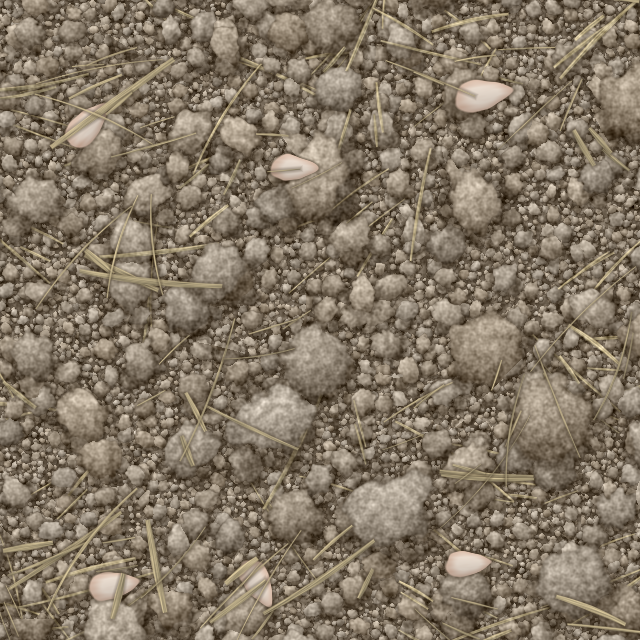
A Shadertoy shader for this texture:

```glsl
#define SOIL_DARK vec3(0.23, 0.18, 0.12)
#define SOIL_RANGE vec3(0.55, 0.55, 0.54)
#define STRAW_COLOR vec3(0.75, 0.69, 0.54)
#define CLOVE_PALE vec3(0.89, 0.84, 0.79)
#define CLOVE_PINK vec3(0.78, 0.65, 0.57)
#define LIGHT_DIR normalize(vec3(-0.2, 0.55, 0.8))
#define CLOD_LAYERS 6
#define FINEST_CELLS 95.0
#define LAYER_RATIO 0.6
#define GRAIN 0.19
#define SHADOW 0.48

vec2 hash2(vec2 p) {
    vec3 q = fract(p.xyx * vec3(0.1031, 0.1030, 0.0973));
    q += dot(q, q.yzx + 33.33);
    return fract((q.xx + q.yz) * q.zy);
}

float gradientNoise(vec2 p) {
    vec2 cell = floor(p), f = fract(p);
    vec2 u = f * f * (3.0 - 2.0 * f);
    vec2 e = vec2(1.0, 0.0);
    float a = dot(hash2(cell) * 2.0 - 1.0, f);
    float b = dot(hash2(cell + e.xy) * 2.0 - 1.0, f - e.xy);
    float c = dot(hash2(cell + e.yx) * 2.0 - 1.0, f - e.yx);
    float d = dot(hash2(cell + e.xx) * 2.0 - 1.0, f - e.xx);
    return mix(mix(a, b, u.x), mix(c, d, u.x), u.y);
}

mat2 rotation(float angle) {
    float c = cos(angle), s = sin(angle);
    return mat2(c, -s, s, c);
}

vec3 soil(float tone) {
    return SOIL_DARK + SOIL_RANGE * tone;
}

// One size class of lumpy clods, painted with shading and contact shadow
void paintClods(inout vec3 color, vec2 p, float cells, float cover) {
    vec2 q = p * cells + cells * 1.37;
    float nearest = 9.0, nearestShadow = 9.0;
    vec3 clod = color;
    for (int y = -1; y <= 1; y++)
    for (int x = -1; x <= 1; x++) {
        vec2 id = floor(q) + vec2(x, y);
        vec2 shape = hash2(id + 71.0), look = hash2(id + 193.0);
        if (shape.x > cover) continue;
        vec2 offset = q - id - 0.5 - (hash2(id + 17.0) - 0.5) * 0.7;
        float radius = mix(0.32, 0.58, shape.y);
        vec2 v = rotation(look.x * 6.283) * offset / radius;
        v.y *= 1.0 + 0.45 * look.y;
        float lumps = 0.5 * gradientNoise(v * 1.6 + id * 7.3) + 0.2 * gradientNoise(v * 3.7 + id * 3.1);
        float d = length(v) + lumps;
        nearestShadow = min(nearestShadow, length(offset / radius + vec2(-0.06, 0.16)) + lumps);
        if (d < nearest) {
            nearest = d;
            vec2 slope = 0.75 * offset / radius + 0.5 * lumps;
            vec3 normal = normalize(vec3(slope, sqrt(max(1.0 - dot(slope, slope), 0.04))));
            float light = max(dot(normal, LIGHT_DIR), 0.0);
            float tone = 0.1 + 0.82 * light + 0.2 * (look.y - 0.5);
            tone *= 1.0 - 0.38 * smoothstep(0.75, 1.0, d);
            clod = soil(tone) + (look.x - 0.5) * vec3(0.015, 0.0, -0.02);
        }
    }
    color = mix(color, SOIL_DARK, SHADOW * (1.0 - smoothstep(0.85, 1.25, nearestShadow)));
    color = mix(color, clod, smoothstep(1.0, 0.88, nearest));
}

// Loose bundles of tapered, slightly bent stalks
void paintStraw(inout vec3 color, vec2 p, vec2 canvas, float seed, int count, float width) {
    for (int i = 0; i < count; i++) {
        vec2 own = hash2(vec2(i, seed)), size = hash2(vec2(seed + 31.0, i));
        vec2 bundle = vec2(floor(float(i) / 3.0), seed + 57.0);
        vec2 center = hash2(bundle) * canvas + (own - 0.5) * 0.12;
        float turn = 2.0 * hash2(bundle + 9.0).x - 1.0;
        float angle = 1.57 * turn * (0.5 + 0.5 * abs(turn)) + (own.x - 0.5) * 0.9;
        vec2 v = rotation(angle) * (p - center);
        v.y += (own.y - 0.5) * 2.5 * v.x * v.x;
        float halfLength = mix(0.025, 0.12, size.x * size.x);
        float along = abs(v.x) / halfLength;
        float halfWidth = width * mix(0.35, 1.0, size.y) * (1.0 - 0.4 * min(along, 1.0));
        float dist = max(abs(v.y) - halfWidth, abs(v.x) - halfLength);
        if (dist > 0.008) continue;
        float streak = gradientNoise(vec2(v.x * 25.0, v.y * 500.0) + float(i) * 5.1);
        vec3 stalk = STRAW_COLOR * (0.8 + 0.25 * own.y + 0.4 * streak + 0.12 * v.y / halfWidth);
        color = mix(color, SOIL_DARK, 0.32 * (1.0 - smoothstep(0.0, 0.006, dist)));
        color = mix(color, stalk, 0.92 * smoothstep(0.0012, -0.0012, dist));
    }
}

// Pale teardrop cloves spread over a jittered grid
void paintCloves(inout vec3 color, vec2 p, vec2 canvas) {
    for (int i = 0; i < 6; i++) {
        vec2 cell = vec2(i % 3, i / 3), look = hash2(cell + 43.0);
        vec2 center = (cell + 0.15 + 0.7 * hash2(cell + 5.0)) / vec2(3.0, 2.0) * canvas;
        vec2 v = rotation((look.x - 0.5) * 2.4) * (p - center) / mix(0.038, 0.052, look.y);
        float across = v.y / max(0.5 - 0.24 * v.x, 0.1);
        float d = length(vec2(v.x, across)) + 0.15 * gradientNoise(v * 2.0 + cell * 9.0);
        float pink = 0.75 * smoothstep(0.4, 1.0, d) + 0.4 * look.x * gradientNoise(v * vec2(2.0, 9.0));
        vec3 skin = mix(CLOVE_PALE, CLOVE_PINK, clamp(pink, 0.0, 1.0)) * (0.98 + 0.1 * across);
        color = mix(color, SOIL_DARK, 0.45 * (1.0 - smoothstep(0.95, 1.25, d)));
        color = mix(color, skin, smoothstep(1.0, 0.9, d));
    }
}

void mainImage(out vec4 fragColor, in vec2 fragCoord) {
    vec2 p = fragCoord / iResolution.y;
    vec2 canvas = iResolution.xy / iResolution.y;
    vec3 color = soil(0.32 + 0.5 * gradientNoise(p * 45.0));

    // Clods from crumbs to lumps, with straw partly buried between them
    float cells = FINEST_CELLS;
    for (int i = 0; i < CLOD_LAYERS; i++) {
        float level = float(i) / float(CLOD_LAYERS - 1);
        float patches = gradientNoise(p * 3.2 + 4.7) * 0.8 * smoothstep(0.0, 0.4, level);
        paintClods(color, p, cells, mix(1.0, 0.15, level) + patches * (1.0 - 0.8 * level));
        if (i == 2) paintStraw(color, p, canvas, 11.0, 66, 0.003);
        if (i == 4) paintStraw(color, p, canvas, 37.0, 42, 0.004);
        cells *= LAYER_RATIO;
    }

    // Rough grain over the soil
    float grain = gradientNoise(p * 60.0) + gradientNoise(p * 130.0) + 0.8 * gradientNoise(p * 230.0);
    color += GRAIN * grain;

    paintCloves(color, p, canvas);
    paintStraw(color, p, canvas, 3.0, 33, 0.0062);
    paintStraw(color, p, canvas, 23.0, 48, 0.002);
    fragColor = vec4(clamp(color, 0.0, 1.0), 1.0);
}
```
